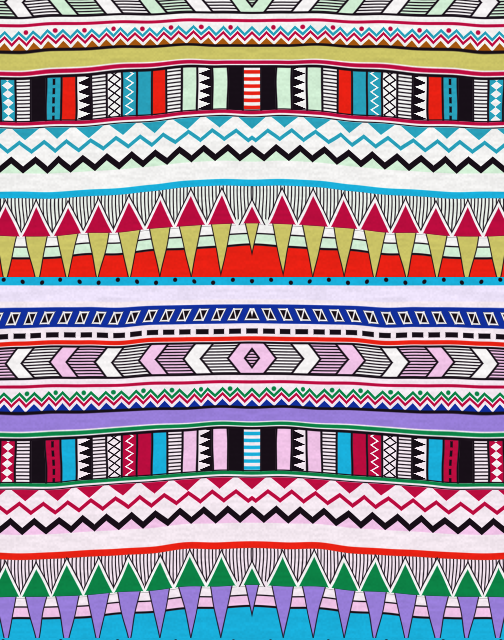
Write a WebGL 2 fragment shader that draws this pattern.

```glsl
#version 300 es
precision highp float;
uniform vec2 u_resolution;
out vec4 fragColor;

const vec3 BLACK = vec3(.09, .06, .09), WHITE = vec3(.96, .95, .95);
const vec3 RED = vec3(.9, .13, .08), CRIMSON = vec3(.72, .05, .24);
const vec3 CYAN = vec3(.1, .68, .85), TEAL = vec3(.16, .62, .72);
const vec3 GREEN = vec3(.05, .5, .27), BLUE = vec3(.07, .18, .6);
const vec3 OLIVE = vec3(.79, .76, .4), PURPLE = vec3(.59, .49, .84);
const int BLOCKS[17] = int[17](0, 6, 2, 4, 2, 5, 1, 7, 3, 8, 5, 4, 1, 9, 6, 5, 10);
vec3 col = WHITE;
float aa;

float hash(vec2 p) { return fract(sin(dot(p, vec2(127.1, 311.7))) * 43758.5453); }

float noise(vec2 p) {
  vec2 i = floor(p), f = fract(p);
  f *= f * (3. - 2. * f);
  return mix(mix(hash(i), hash(i + vec2(1, 0)), f.x),
             mix(hash(i + vec2(0, 1)), hash(i + 1.), f.x), f.y);
}

void ink(vec3 c, float d) { col = mix(col, c, smoothstep(aa, -aa, d)); }
void band(vec3 c, float v, float a, float b) { ink(c, max(a - v, v - b)); }
// Triangle wave: 1 at multiples of the period, 0 halfway
float zig(float x, float period) { return abs(fract(x / period) - .5) * 2.; }
float cell(float x, float period) { return (fract(x / period + .5) - .5) * period; }
float lines(float x, float period, float halfWidth) { return abs(cell(x, period)) - halfWidth; }

// Patchwork of striped, toothed and solid blocks
void blocks(float m, float v, vec3 main_, vec3 accent, vec3 pale) {
  float w = .1825, s = (m + w - .11) / w, x = (fract(s) - .5) * w;
  int kind = BLOCKS[clamp(int(s), 0, 16)];
  float clip = max(abs(v - 2.07) - .26, abs(x) - .085);
  float tooth = zig(v, .105);
  if (kind == 0) ink(accent, max(clip, lines(v, .085, .021)));
  if (kind == 1) ink(accent, clip);
  if (kind == 2) ink(pale, clip);
  if (kind == 3 || kind == 7) ink(main_, clip);
  if (kind == 3) ink(WHITE, max(clip, abs(x - .08 * (tooth - .5)) - .016));
  if (kind == 4) ink(BLACK, max(clip, x + .07 - .14 * tooth));
  if (kind == 5) ink(BLACK, max(clip, lines(v, .044, .007)));
  if (kind == 6) ink(BLACK, clip);
  if (kind == 8) ink(BLACK, max(clip, abs(abs(x) - .07 * tooth) - .012));
  if (kind == 9) {
    ink(main_, clip);
    ink(BLACK, max(abs(x) - .014, max(clip, lines(v, .11, .035))));
  }
  if (kind == 10) {
    ink(main_, clip);
    ink(WHITE, max(clip, abs(x) - .065 * tooth));
  }
  ink(BLACK, max(abs(v - 2.07) - .27, .5 * w - abs(x) - .012));
}

// Pointed hats on hanging cones over a hatched strip
void cones(float m, float v, float row, vec3 hat, vec3 cone, vec3 pale, vec3 ground) {
  band(mix(WHITE, pale, .3), v, 3.26, 3.7);
  ink(BLACK, max(abs(v - 3.45) - .2, lines(m + .01 * sin(v * 9.), .043, .006)));
  band(pale, v, 3.83, 3.95);
  band(ground, v, 3.97, 9.);
  band(BLACK, v, 3.82, 3.835);
  band(BLACK, v, 3.95, 3.975);
  float id = floor(m / .37 + .5), x = abs(cell(m, .37));
  float size = id < .5 ? .6 : .94 + .14 * hash(vec2(id, row));
  float up = 3.7 - v;
  float roof = x - .165 * (size - up / .34);
  float drip = max(x - .125 * (size + up / .58), up);
  ink(BLACK, max(roof - .05, -up - .02));
  ink(WHITE, max(roof - .037, -up - .02));
  ink(BLACK, drip - .011);
  ink(cone, drip);
  ink(hat, max(roof, -up));
}

void main() {
  vec2 uv = gl_FragCoord.xy / u_resolution;
  aa = 6. / u_resolution.y;
  // Mirrored halves, two stacked colourways
  float m = abs(uv.x - .5) * 6.06, y = (1. - uv.y) * 7.68 + 1.02;
  float row = floor(y / 4.34), l = y - row * 4.34;
  bool warm = mod(row, 2.) < .5;
  vec3 main_ = warm ? TEAL : CRIMSON, accent = warm ? RED : CYAN;
  vec3 pale = warm ? vec3(.82, .93, .83) : vec3(.94, .76, .9);
  vec3 edge = warm ? CRIMSON : GREEN, stripe = warm ? OLIVE : PURPLE;
  vec3 paper = mix(WHITE, pale, warm ? .06 : .22);

  // Bands sag toward the sides with a hand-drawn wobble
  float sag = .06 * smoothstep(0., .5, l) + .09 * smoothstep(1.5, 2., l);
  float v = l - sag * smoothstep(0., 2.8, m) + .035 * (noise(vec2(m * 2.5, l * 1.2 + row * 7.)) - .5) * smoothstep(0., .3, l);
  m += .025 * (noise(vec2(m * 4., l * 3. + row * 9.)) - .5) * smoothstep(0., .4, m);
  col = paper;

  // Dotted strip and lavender wash
  band(vec3(.92, .88, .97), v, .1, .27);
  band(CYAN, v, -1., .1);
  ink(BLACK, length(vec2(cell(m, .23), v - .055 + .02 * sin(m * 9.))) - .024);

  // Blue ribbon of slanted boxes, then dashes
  band(BLUE, v, .33, .56);
  float b = cell(m - (v - .45) * .45, .205), box = max(abs(b) - .062, abs(v - .45) - .075);
  ink(BLACK, box);
  ink(WHITE, max(abs(box + .012) - .01, box));
  ink(WHITE, max(abs(b + (v - .45) * .7) - .009, box));
  ink(BLACK, max(abs(v - .655) - .03, lines(m, .2, .068)));
  band(RED, v, .72, .77);

  // Chevrons, alternating solid and hatched
  float chev = (m + .8 * abs(v - .98) - .29) / .535;
  float strip = abs(v - .98) - .185, f = fract(chev);
  ink(mod(floor(chev), 2.) > .5 ? pale : WHITE, strip);
  ink(BLACK, max(max(strip, (f - .62) * .4), lines(v, .036, .007)));
  ink(BLACK, max(strip, min(abs(f - .62), .5 - abs(f - .5)) * .42 - .011));
  ink(BLACK, abs(strip) - .012);

  // Dots, double zigzag and small peaks
  band(CRIMSON, v, 1.24, 1.275);
  ink(warm ? CRIMSON : GREEN, length(vec2(cell(m + .0875, .35), v - 1.34)) - .027);
  float z = v + .085 * zig(m, .175);
  ink(warm ? TEAL : GREEN, abs(z - 1.425) - .02);
  ink(CRIMSON, abs(z - 1.485) - .018);
  ink(warm ? vec3(.64, .34, .07) : BLUE, max(1.55 - z, v - 1.57));

  // Wide stripe with its borders
  band(stripe, v, 1.56, 1.72);
  band(BLACK, v, 1.54, 1.57);
  band(edge, v, 1.735, 1.775);
  blocks(m, v, main_, accent, pale);
  band(BLACK, v, 1.79, 1.82);
  band(BLACK, v, 2.32, 2.335);
  band(edge, v, 2.335, 2.375);

  // Hanging triangles, thin and thick zigzags
  band(BLACK, v, 2.4, 2.413);
  ink(main_, max(2.415 - v, v - 2.42 - .13 * (1.25 * zig(m, .39) - .25)));
  ink(main_, abs(v - 2.69 + .11 * zig(m + .1, .29)) - .026);
  float thick = v - 2.91 + .12 * zig(m, .29);
  ink(pale, max(-thick, v - 2.95));
  ink(BLACK, abs(thick) - .042);
  band(warm ? CYAN : RED, v, 3.17, 3.25);
  cones(m, v, row, warm ? CRIMSON : GREEN, stripe, pale, accent);

  // Marker streaks and paper grain
  col *= .95 + .06 * noise(vec2(m * 5., l * 30.)) + .05 * noise(vec2(m, l) * 45.);
  fragColor = vec4(clamp(col, 0., 1.), 1);
}
```
